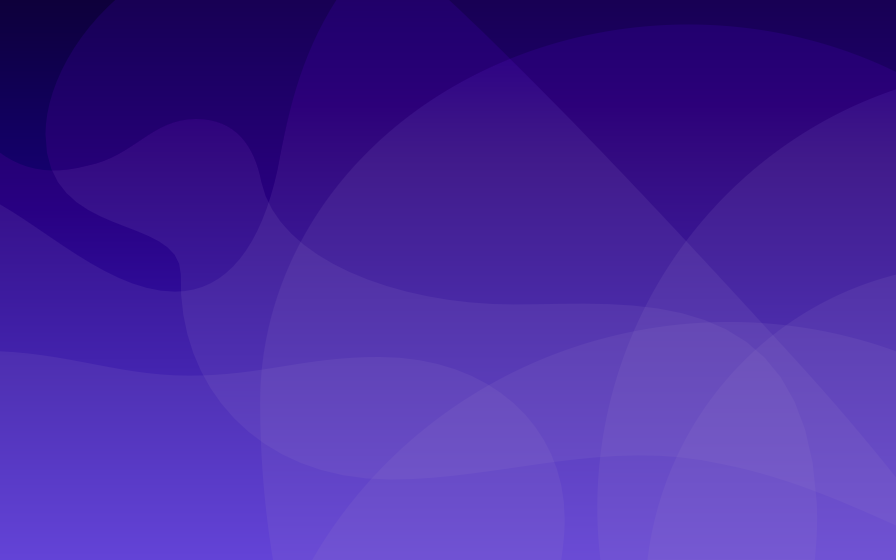
Reproduce this background procedurally as a Shadertoy shader.

```glsl
const float HEIGHT = 4.8;
const int STEPS = 16;

vec2 p;       // current point, y pointing down
vec2 pen;     // end of the outline so far
float gap;    // distance to the outline
float side;   // +1 inside, -1 outside
float pixel;  // width of one pixel in canvas units

void moveTo(vec2 start) {
    pen = start;
    gap = 100.0;
    side = -1.0;
}

// Track distance and upward ray crossings along a cubic curve
void curveTo(vec2 b, vec2 c, vec2 d) {
    vec2 a = pen, from = pen;
    for (int i = 1; i <= STEPS; i++) {
        float t = float(i) / float(STEPS), s = 1.0 - t;
        vec2 to = s*s*s*a + 3.0*s*s*t*b + 3.0*s*t*t*c + t*t*t*d;
        vec2 edge = to - from, rel = p - from;
        float along = clamp(dot(rel, edge) / dot(edge, edge), 0.0, 1.0);
        gap = min(gap, length(rel - along * edge));
        if ((from.x > p.x) != (to.x > p.x) && rel.y > edge.y * rel.x / edge.x) side = -side;
        from = to;
    }
    pen = d;
}

float coverage(float signedDistance) {
    return clamp(0.5 - signedDistance / pixel, 0.0, 1.0);
}

float outlineFill() {
    return coverage(-side * gap);
}

float ellipseFill(vec2 center, vec2 radius) {
    return coverage((length((p - center) / radius) - 1.0) * min(radius.x, radius.y));
}

// Wave that rises to a knob at the left and drops at the right
float knobWave() {
    moveTo(vec2(-0.3, 1.0));
    curveTo(vec2(0.0, 1.4), vec2(0.3, 1.54), vec2(0.75, 1.42));
    curveTo(vec2(1.15, 1.34), vec2(1.3, 1.02), vec2(1.68, 1.02));
    curveTo(vec2(2.02, 1.02), vec2(2.18, 1.25), vec2(2.24, 1.56));
    curveTo(vec2(2.38, 2.22), vec2(3.4, 2.61), vec2(4.4, 2.61));
    curveTo(vec2(5.4, 2.61), vec2(6.9, 2.4), vec2(7.0, 4.3));
    curveTo(vec2(7.01, 4.5), vec2(7.0, 4.7), vec2(6.96, 5.0));
    return outlineFill();
}

// Large blob hanging from the top edge
float hangingBlob() {
    moveTo(vec2(8.0, -0.3));
    curveTo(vec2(6.0, -0.3), vec2(3.0, -0.3), vec2(1.33, -0.25));
    curveTo(vec2(0.73, 0.1), vec2(0.39, 0.7), vec2(0.39, 1.15));
    curveTo(vec2(0.39, 2.08), vec2(1.54, 1.82), vec2(1.55, 2.35));
    curveTo(vec2(1.52, 3.3), vec2(2.2, 4.11), vec2(3.35, 4.11));
    curveTo(vec2(4.3, 4.11), vec2(5.2, 3.75), vec2(6.2, 3.98));
    curveTo(vec2(6.8, 4.1), vec2(7.3, 4.33), vec2(8.0, 4.65));
    return outlineFill();
}

// Tall peak with a long straight slope to the right
float peak() {
    moveTo(vec2(-0.3, 1.62));
    curveTo(vec2(0.2, 1.75), vec2(0.85, 2.5), vec2(1.5, 2.5));
    curveTo(vec2(1.95, 2.5), vec2(2.24, 2.1), vec2(2.38, 1.45));
    curveTo(vec2(2.48, 0.9), vec2(2.6, 0.4), vec2(2.95, -0.1));
    curveTo(vec2(3.2, -0.45), vec2(3.5, -0.35), vec2(3.85, 0.0));
    curveTo(vec2(4.6, 0.7), vec2(5.6, 1.75), vec2(6.65, 2.9));
    curveTo(vec2(7.0, 3.28), vec2(7.4, 3.72), vec2(8.0, 4.5));
    return outlineFill();
}

// Low wave at the bottom left
float lowWave() {
    moveTo(vec2(-0.3, 3.01));
    curveTo(vec2(0.5, 2.98), vec2(0.95, 3.22), vec2(1.62, 3.22));
    curveTo(vec2(2.25, 3.22), vec2(2.6, 3.06), vec2(3.25, 3.06));
    curveTo(vec2(4.2, 3.06), vec2(4.84, 3.65), vec2(4.84, 4.45));
    curveTo(vec2(4.84, 4.6), vec2(4.82, 4.75), vec2(4.78, 5.0));
    return outlineFill();
}

void mainImage(out vec4 fragColor, in vec2 fragCoord) {
    pixel = HEIGHT / iResolution.y;
    p = vec2(fragCoord.x, iResolution.y - fragCoord.y) * pixel;
    p.x *= 1.6 * iResolution.y / iResolution.x;

    // Count the translucent layers over this point
    float layers = knobWave() + hangingBlob() + peak() + lowWave();
    layers += ellipseFill(vec2(5.9, 3.45), vec2(3.67, p.y < 3.45 ? 3.24 : 5.55));
    layers += ellipseFill(vec2(8.87, 4.35), vec2(3.75, 3.78));
    layers += ellipseFill(vec2(8.36, 5.14), vec2(2.83, 2.87));
    layers += ellipseFill(vec2(6.25, 6.76), vec2(4.1, 4.0));

    // Vertical gradient from near black to violet
    float t = p.y / HEIGHT;
    vec3 base = vec3(0.055, -0.2, 0.23) + vec3(0.02, 0.335, 0.64) * t;
    base.r += 0.205 * t * t;

    // Layers tint blue near the top and pale violet below
    vec3 tint = mix(vec3(0.36, 0.3, 0.98), vec3(0.6, 0.51, 0.79), smoothstep(0.0, 0.33, t));
    vec3 color = mix(tint, base, pow(0.87, layers));
    fragColor = vec4(clamp(color, 0.0, 1.0), 1.0);
}
```
